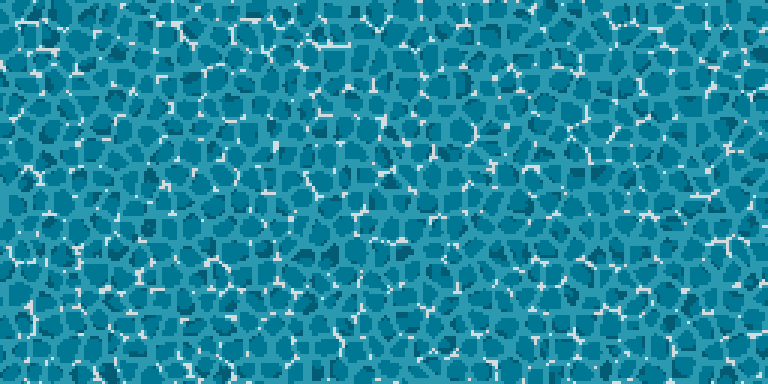
Write a Shadertoy shader that draws this texture.

```glsl
// Pixel-art water surface: a pale web of light around rounded dark blue pools.
// A jittered Voronoi pattern gives the web; gradient noise places the white
// glints on its junctions and the shadows on the pool rims.

vec2 hash2(vec2 p) {
    vec3 q = fract(p.xyx * vec3(0.1031, 0.1030, 0.0973));
    q += dot(q, q.yzx + 33.33);
    return fract((q.xx + q.yz) * q.zy);
}

vec2 slope(vec2 corner) {
    float angle = 6.28318 * hash2(corner + 71.0).x;
    return vec2(cos(angle), sin(angle));
}

float gradientNoise(vec2 p) {
    vec2 i = floor(p), f = p - i;
    vec2 u = f * f * f * (f * (f * 6.0 - 15.0) + 10.0);
    vec2 e = vec2(1.0, 0.0);
    float low = mix(dot(slope(i), f), dot(slope(i + e), f - e), u.x);
    float high = mix(dot(slope(i + e.yx), f - e.yx), dot(slope(i + 1.0), f - 1.0), u.x);
    return mix(low, high, u.y);
}

// Centre of a pool; alternate rows are staggered.
vec2 poolCentre(vec2 cell) {
    vec2 stagger = vec2(0.5 * mod(cell.y, 2.0) - 0.25, 0.0);
    return cell + 0.5 + stagger + 0.66 * (hash2(cell + 150.0) - 0.5);
}

// x: nearest border, y: second nearest border, z: nearest border with round corners
vec3 borderDistances(vec2 p) {
    vec2 base = floor(p), nearest = vec2(0.0), nearestCell = base;
    float best = 1e3;
    for (int y = -2; y <= 2; y++)
    for (int x = -2; x <= 2; x++) {
        vec2 cell = base + vec2(x, y);
        vec2 centre = poolCentre(cell);
        float d = distance(p, centre);
        if (d < best) {
            best = d;
            nearest = centre;
            nearestCell = cell;
        }
    }

    float first = 1e3, second = 1e3, sum = 0.0;
    for (int y = -2; y <= 2; y++)
    for (int x = -2; x <= 2; x++) {
        if (x == 0 && y == 0) continue;
        vec2 other = poolCentre(nearestCell + vec2(x, y));
        float d = dot(0.5 * (nearest + other) - p, normalize(other - nearest));
        second = min(second, max(first, d));
        first = min(first, d);
        sum += exp(-16.0 * d);
    }
    return vec3(first, second, -log(sum) / 16.0);
}

vec3 water(vec2 block) {
    vec2 p = (block + 0.5) / 8.0;
    vec2 warp = vec2(gradientNoise(p * 0.7), gradientNoise(p * 0.7 + 40.0));
    vec3 border = borderDistances(p + 0.25 * warp);

    // Pools, with a ragged outline
    float depth = border.z - 0.13 - 0.05 * gradientNoise(p * 2.3 + 9.0);
    vec3 color = vec3(0.17, 0.60, 0.69);
    if (depth > 0.0) {
        float shadowWidth = 0.85 * gradientNoise(p * 1.2 + 23.0) - 0.08;
        color = depth < shadowWidth ? vec3(0.01, 0.36, 0.45) : vec3(0.0, 0.47, 0.58);
    }

    // Glints run out from the junctions along the web
    float glintLength = 0.03 + 0.6 * gradientNoise(p * 1.1 + 57.0);
    if (border.x < 0.065 && border.y < min(glintLength, 0.27))
        color = vec3(0.83, 0.86, 0.87);
    return color;
}

void mainImage(out vec4 fragColor, in vec2 fragCoord) {
    // Four samples smooth the block edges at any canvas size
    vec3 color = vec3(0.0);
    for (int k = 0; k < 4; k++) {
        vec2 offset = 0.5 * vec2(k % 2, k / 2) - 0.25;
        color += water(floor((fragCoord + offset) / iResolution.y * 128.0));
    }
    fragColor = vec4(color / 4.0, 1.0);
}
```
